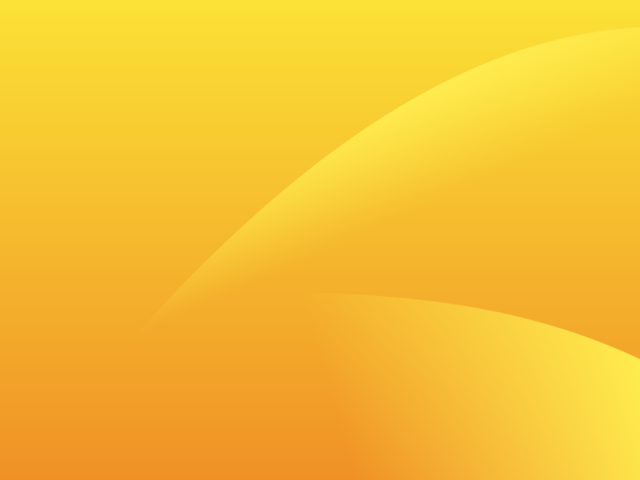
Give the GLSL for this background, as a Shadertoy shader.

```glsl
// Warm yellow-to-orange gradient with two softly fading curved highlights.

// Palette
const vec3 SKY_TOP    = vec3(0.985, 0.885, 0.210);
const vec3 SKY_BOTTOM = vec3(0.940, 0.567, 0.148);
const vec3 GLOW       = vec3(0.998, 0.922, 0.305);

// Upper arc: height drops leftward from the right edge as a cubic
const float ARC_TOP    = 0.943;
const vec3  ARC_CURVE  = vec3(0.064, 1.047, -0.122);
const float FADE_TOP   = 0.774;   // fade line height at the right edge
const float FADE_SLOPE = 0.608;
const float FADE_DEPTH = 0.236;
const float FADE_POWER = 1.2;

// Lower leaf: height drops rightward from its tip as a cubic
const vec2  LEAF_TIP   = vec2(0.469, 0.391);
const vec3  LEAF_CURVE = vec3(0.032, 0.183, 0.471);
const float LEAF_SLANT = 0.218;
const float LEAF_WIDTH = 0.494;

// Cubic through zero with linear, square and cube weights
float cubic(float x, vec3 weights) {
    return x * (weights.x + x * (weights.y + x * weights.z));
}

// Smooth coverage of the area below an edge
float below(float edge, float y) {
    float soft = 1.0 / iResolution.y;
    return smoothstep(-soft, soft, edge - y);
}

// Arc highlight, brightest far above a slanted fade line
float arcGlow(vec2 uv) {
    float fromRight = 1.0 - uv.x;
    float edge = ARC_TOP - cubic(fromRight, ARC_CURVE);
    float fadeLine = FADE_TOP - FADE_SLOPE * fromRight;
    float strength = clamp((uv.y - fadeLine) / FADE_DEPTH, 0.0, 1.0);
    return pow(strength, FADE_POWER) * below(edge, uv.y);
}

// Leaf highlight, growing along a tilted axis to the right
float leafGlow(vec2 uv) {
    vec2 fromTip = uv - LEAF_TIP;
    float edge = LEAF_TIP.y - cubic(max(fromTip.x, 0.0), LEAF_CURVE);
    float strength = (fromTip.x + LEAF_SLANT * fromTip.y) / LEAF_WIDTH;
    return clamp(strength, 0.0, 1.0) * below(edge, uv.y);
}

void mainImage(out vec4 fragColor, in vec2 fragCoord) {
    vec2 uv = fragCoord / iResolution.xy;
    vec3 color = mix(SKY_BOTTOM, SKY_TOP, uv.y);
    color = mix(color, GLOW, arcGlow(uv));
    color = mix(color, GLOW, leafGlow(uv));
    fragColor = vec4(color, 1.0);
}
```
